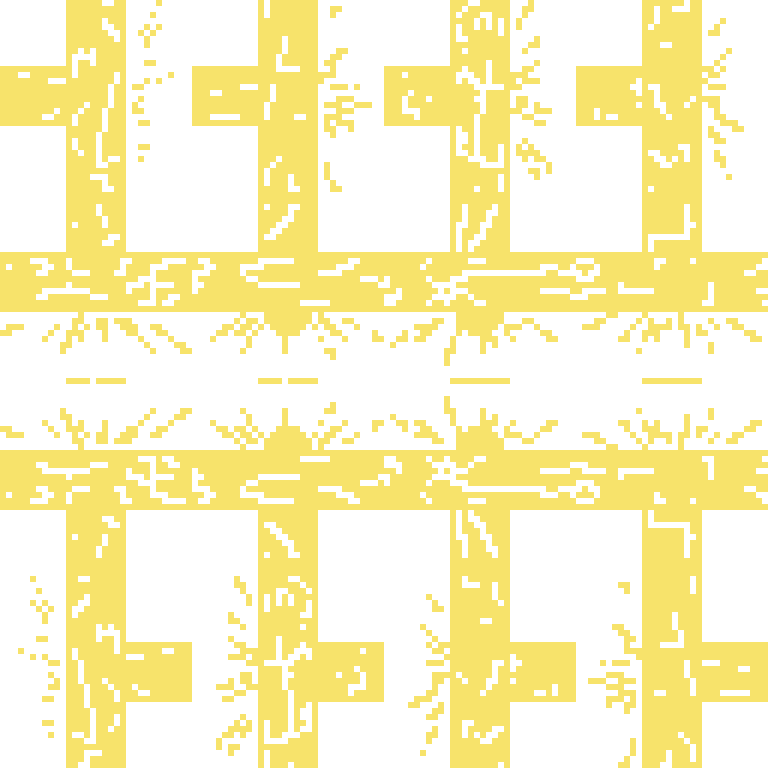
Give the GLSL for this pattern, as a Shadertoy shader.

```glsl
// Cracked yellow lattice of T-junction tiles with sprays of twigs, in coarse square cells.

float hash(vec2 p) {
    vec3 q = fract(p.xyx * 0.1031);
    q += dot(q, q.yzx + 33.33);
    return fract((q.x + q.y) * q.z);
}

// Dot product of a corner's random gradient with the offset to that corner
float corner(vec2 lattice, vec2 offset) {
    float angle = 6.2832 * hash(lattice);
    return dot(vec2(cos(angle), sin(angle)), offset);
}

float gradientNoise(vec2 p) {
    vec2 i = floor(p), f = p - i, u = f * f * (3.0 - 2.0 * f);
    vec2 e = vec2(1, 0);
    return mix(mix(corner(i, f), corner(i + e, f - e), u.x),
               mix(corner(i + e.yx, f - e.yx), corner(i + 1.0, f - 1.0), u.x), u.y);
}

// Field stretched along the arm; its zero contours are the cracks
float crackField(vec2 p, vec2 stretch, float seed) {
    return gradientNoise(p / stretch + seed * vec2(17.3, 29.7))
         + 0.12 * (hash(p + seed * 41.0) - 0.5);
}

bool cracked(vec2 p, vec2 stretch, float seed) {
    bool here = crackField(p, stretch, seed) > 0.0;
    bool beside = crackField(p + vec2(1, 0), stretch, seed) > 0.0;
    bool above = crackField(p + vec2(0, 1), stretch, seed) > 0.0;
    bool worn = gradientNoise(p / 6.0 + seed * 13.7 + 50.0) > -0.1;
    return worn && (here != beside || here != above);
}

// Twigs fanning out of the side that has no arm
bool spray(vec2 q, float seed) {
    if (hash(q + 60.0 + seed * 7.0) < (seed == 0.0 ? 0.45 : 0.12)) return false;
    for (float i = 0.0; i < 9.0; i++) {
        vec2 id = vec2(i, seed * 5.0 + 3.0);
        float angle = (i - 4.0) * 0.25 + 0.2 * (hash(id) - 0.5);
        float start = 5.0 + 2.5 * hash(id + 20.0);
        float reach = 2.0 + 5.0 * hash(id + 40.0) * cos(angle);
        float across = abs(q.y * cos(angle) - q.x * sin(angle));
        if (across < 0.55 && q.x > start && q.x < start + reach) return true;
    }
    return false;
}

// One 32-cell tile: a full bar along y, a stub on the low-x side, a spray on the other
bool tile(vec2 p, float seed) {
    vec2 q = p - 15.5;
    bool bar = abs(q.x) < 5.0;
    bool stub = p.x < 11.0 && abs(q.y) < 5.0;
    if (bar)
        return !(abs(q.x) < 4.0 && cracked(p, vec2(4.5, 9.0), seed));
    if (stub)
        return !(abs(q.y) < 4.0 && p.x > 2.0 && cracked(p, vec2(9.0, 4.5), seed));
    if (p.x > 31.0) // thin dash on the seam, split in some tiles
        return abs(q.y) < 5.0 && !(seed > 3.0 && seed < 6.0 && p.y == 16.0);
    if (p.x < 21.0) return false;
    bool clump = (seed == 5.0 || seed == 6.0) && length(q * vec2(1.0, 0.8) - vec2(5, 0)) < 3.6;
    return clump || spray(q, seed);
}

// Four tiles across; upright, turned and flipped rows down
bool lattice(vec2 uv) {
    vec2 cell = floor(vec2(uv.x, 1.0 - uv.y) * 128.0);
    float column = clamp(floor(cell.x / 32.0), 0.0, 3.0);
    float x = cell.x - column * 32.0;
    if (cell.y < 32.0) return tile(vec2(x, cell.y), column);
    if (cell.y > 95.0)
        return tile(vec2(31.0 - x, cell.y - 96.0), vec4(0, 2, 3, 1)[int(column)]);
    return tile(vec2(32.0 - abs(cell.y - 63.0), 31.0 - x), column + 4.0);
}

void mainImage(out vec4 fragColor, in vec2 fragCoord) {
    // Four samples per pixel smooth the cell edges
    float cover = 0.0;
    for (int i = 0; i < 4; i++) {
        vec2 offset = vec2(i % 2, i / 2) * 0.5 - 0.25;
        cover += lattice((fragCoord + offset) / iResolution.xy) ? 0.25 : 0.0;
    }
    fragColor = vec4(mix(vec3(1.0), vec3(0.97, 0.89, 0.42), cover), 1.0);
}
```
